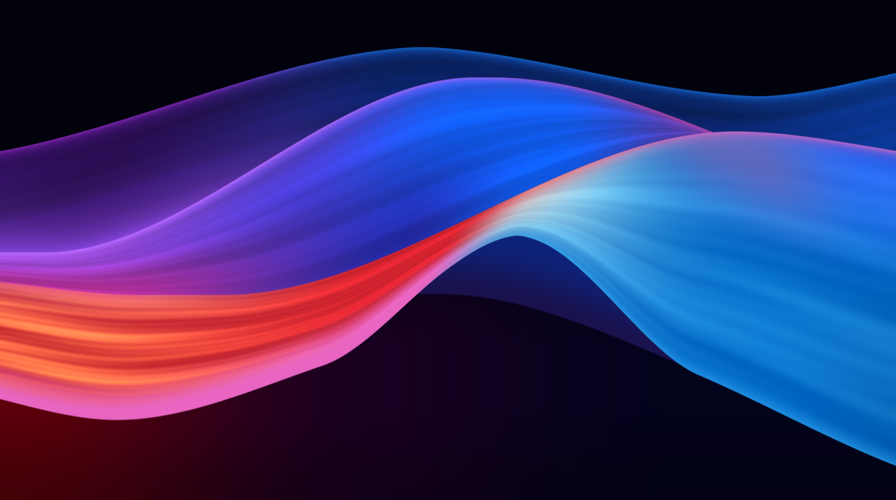
A Shadertoy shader for this background:

```glsl
// Silky translucent ribbons, warm on the left and cool on the right, over a dark backdrop.

// Eased step that shapes the crests and troughs of the ribbon edges.
float rise(float a, float b, float x) { return smoothstep(a, b, x); }

float backTop(float x) {
    return 0.68 + 0.227 * rise(-0.1, 0.49, x) - 0.1 * rise(0.45, 0.86, x) + 0.07 * rise(0.84, 1.1, x);
}

float middleTop(float x) {
    return 0.495 + 0.35 * rise(0.05, 0.53, x) - 0.3 * rise(0.55, 1.15, x);
}

float frontTop(float x) {
    return 0.445 - 0.035 * rise(-0.08, 0.16, x) + 0.327 * rise(0.25, 0.82, x) - 0.06 * rise(0.82, 1.12, x);
}

float frontBottom(float x) {
    return 0.23 - 0.07 * rise(-0.1, 0.13, x) + 0.16 * rise(0.13, 0.5, x) + 0.21 * rise(0.36, 0.585, x)
         - 0.2 * rise(0.57, 0.78, x) - 0.32 * rise(0.6, 1.15, x);
}

float shadowBottom(float x) { return 0.412 - 0.26 * rise(0.49, 1.0, x); }

// Fine fibres across a ribbon, in -1..1.
float strands(float t, float x) {
    float sum = 0.0, weight = 0.5, freq = 17.0;
    for (int i = 0; i < 4; i++) {
        sum += weight * sin(t * freq + 5.0 * x + 2.0 * sin(4.0 * x + float(i) * 1.7));
        freq *= 1.9;
        weight *= 0.62;
    }
    return sum;
}

// Brightness that fades with distance on both sides of an edge.
float glow(float d, float width) { return exp(-abs(d) / width); }

vec3 backdrop(float x, float y) {
    vec3 low = mix(vec3(0.36, 0.0, 0.04), vec3(0.10, 0.0, 0.13), smoothstep(0.0, 0.42, x));
    low = mix(low, vec3(0.012, 0.01, 0.11), smoothstep(0.36, 0.75, x));
    low *= 0.72 + 0.28 * smoothstep(0.0, 0.2, y);
    return mix(low, vec3(0.004, 0.008, 0.045), smoothstep(0.3, 0.6, y));
}

vec3 backRibbon(float x, float y, float top, float mid) {
    float t = (top - y) / 0.3;
    vec3 col = mix(vec3(0.13, 0.03, 0.29), vec3(0.04, 0.13, 0.41), smoothstep(0.1, 0.45, x));
    col = mix(col, vec3(0.04, 0.22, 0.6), smoothstep(0.75, 1.0, x));
    col *= 0.9 + 0.18 * strands(t * 0.7, x);
    float violet = glow(y - mid, 0.075) * (1.0 - smoothstep(0.12, 0.45, x));
    col = mix(col, vec3(0.58, 0.3, 0.95), 0.85 * violet);
    vec3 rim = mix(vec3(0.55, 0.16, 0.75), vec3(0.08, 0.42, 0.85), smoothstep(0.2, 0.45, x));
    return mix(col, rim, 0.75 * glow(top - y, 0.006) + 0.2 * glow(top - y, 0.035));
}

vec3 middleRibbon(float x, float y, float top, float bottom) {
    float t = clamp((top - y) / max(top - bottom, 0.02), 0.0, 1.0);
    vec3 col = mix(vec3(0.62, 0.26, 0.85), vec3(0.27, 0.24, 0.85), smoothstep(0.05, 0.36, x));
    col = mix(col, vec3(0.06, 0.37, 0.97), smoothstep(0.32, 0.52, x));
    col = mix(col, vec3(0.3, 0.24, 0.7), smoothstep(0.62, 0.78, x));
    // Plum shade gathers toward the lower side.
    vec3 plum = mix(vec3(0.72, 0.18, 0.6), vec3(0.14, 0.17, 0.68), smoothstep(0.1, 0.46, x));
    col = mix(col, plum, smoothstep(0.25, 0.95, t) * (1.0 - smoothstep(0.45, 0.6, x)));
    col *= 0.96 + 0.13 * strands(t * 0.75, x);
    vec3 rim = mix(vec3(0.72, 0.42, 1.0), vec3(0.85, 0.28, 0.66), smoothstep(0.5, 0.72, x));
    float soft = 0.5 * (1.0 - smoothstep(0.3, 0.6, x));
    return mix(col, rim, 0.65 * glow(top - y, 0.007) + (0.12 + 0.5 * soft) * glow(top - y, 0.035));
}

vec3 frontRibbon(float x, float y, float top, float bottom, float mid) {
    float t = clamp((y - bottom) / (top - bottom), 0.0, 1.0);
    float fibre = strands(t * 1.15, x);
    float left = 1.0 - smoothstep(0.02, 0.44, x);

    // Warm half: pink hem, red body, orange highlights.
    vec3 warm = mix(vec3(0.91, 0.4, 0.76), vec3(0.85, 0.14, 0.19), smoothstep(0.15, 0.52, t + 0.12 * left));
    float ember = smoothstep(0.05, 0.3, t) * left * (0.6 + 0.55 * fibre);
    ember += 0.5 * left * smoothstep(0.75, 1.0, t);
    warm = mix(warm, vec3(1.0, 0.5, 0.3), clamp(ember, 0.0, 1.0));
    warm *= 1.0 + 0.13 * fibre * smoothstep(0.1, 0.4, t);

    // Cool half: deep azure with a pale sheen at the twist.
    vec3 cool = mix(vec3(0.04, 0.46, 0.81), vec3(0.15, 0.41, 0.95), smoothstep(0.5, 0.95, t) * smoothstep(0.7, 0.95, x));
    cool *= 1.0 - 0.12 * smoothstep(0.85, 1.05, x) * (1.0 - t);
    float sheen = exp(-pow((x - 0.53 - 0.07 * t) / 0.13, 2.0)) * mix(0.5, 0.95, smoothstep(0.0, 0.5, t));
    cool = mix(cool, vec3(0.68, 0.91, 0.97), sheen);
    cool += vec3(0.06, 0.08, 0.06) * strands(t * 0.8, x);
    cool = mix(cool, vec3(0.2, 0.66, 0.96), 0.6 * glow(y - bottom, 0.012));
    // The middle ribbon shows through as a mauve haze.
    float haze = smoothstep(0.66, 0.8, x) * (1.0 - smoothstep(0.84, 0.97, x));
    cool = mix(cool, vec3(0.44, 0.4, 0.7), 0.75 * haze * exp(-pow((y - mid + 0.02) / 0.1, 2.0)));
    vec3 rim = mix(vec3(0.97, 0.42, 0.4), vec3(0.86, 0.42, 0.78), smoothstep(0.58, 0.8, x));
    float rimWidth = mix(0.03, 0.011, smoothstep(0.55, 0.75, x));
    cool = mix(cool, rim, 0.85 * glow(top - y, rimWidth));

    return mix(warm, cool, smoothstep(0.465, 0.56, x - 0.045 * t));
}

void mainImage(out vec4 fragColor, in vec2 fragCoord) {
    vec2 uv = fragCoord / iResolution.xy;
    float x = uv.x, y = uv.y, soft = 1.0 / iResolution.y;
    float back = backTop(x), mid = middleTop(x), top = frontTop(x);
    float bottom = frontBottom(x), shadow = shadowBottom(x);
    float core = step(0.5 * (top + bottom), y);

    // Layers from back to front; the front ribbon hides the inner cut.
    vec3 col = backdrop(x, y);
    vec3 shade = mix(vec3(0.1, 0.07, 0.3), vec3(0.05, 0.13, 0.47), smoothstep(0.0, 0.12, y - shadow));
    col = mix(col, shade, smoothstep(-soft, soft, y - shadow) * (1.0 - core) * step(0.44, x));
    col = mix(col, backRibbon(x, y, back, mid), core * smoothstep(-soft, soft, back - y));
    float middleMask = smoothstep(-soft, soft, mid - y) * core;
    col = mix(col, middleRibbon(x, y, mid, top), middleMask);
    float frontMask = smoothstep(-soft, soft, y - bottom) * smoothstep(-soft, soft, top - y);
    // The upper left edge melts into the ribbon behind it.
    float melt = (1.0 - smoothstep(0.1, 0.4, x)) * glow(top - y, 0.022);
    col = mix(col, frontRibbon(x, y, top, bottom, mid), frontMask * (1.0 - 0.6 * melt));
    fragColor = vec4(clamp(col, 0.0, 1.0), 1.0);
}
```
